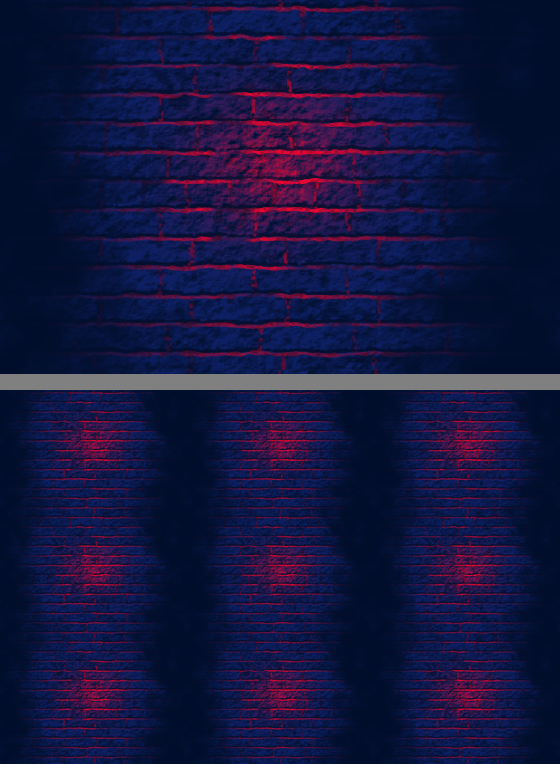
Top, the tile; bottom, the same tile 3 across and 3 down.
A Shadertoy shader for this texture:

```glsl
float hash(vec2 p) {
    vec3 q = fract(p.xyx * 0.1031);
    q += dot(q, q.yzx + 33.33);
    return fract((q.x + q.y) * q.z);
}

// Value noise that wraps after a whole number of cells
float noise(vec2 uv, vec2 cells) {
    vec2 p = uv * cells, i = floor(p), f = fract(p);
    f = f * f * (3.0 - 2.0 * f);
    vec2 a = mod(i, cells), b = mod(i + 1.0, cells);
    return mix(mix(hash(a), hash(vec2(b.x, a.y)), f.x),
               mix(hash(vec2(a.x, b.y)), hash(b), f.x), f.y);
}

float fbm(vec2 uv, vec2 cells) {
    float sum = 0.0, gain = 0.53;
    for (int i = 0; i < 4; i++) {
        sum += gain * noise(uv, cells);
        cells *= 2.0;
        gain *= 0.5;
    }
    return sum;
}

void mainImage(out vec4 fragColor, in vec2 fragCoord) {
    vec2 uv = fragCoord / iResolution.xy;

    // Surface noise, from broad patches to fine grit
    float patches = fbm(uv, vec2(15, 10));
    float grit = fbm(uv, vec2(72, 60));
    float speckle = noise(uv, vec2(210, 140));
    float relief = grit - fbm(uv + vec2(-0.002, 0.004), vec2(72, 60));

    // Thirteen uneven courses, one of them laid with short bricks
    vec2 warp = vec2(fbm(uv, vec2(42, 28)), fbm(uv + 0.37, vec2(30, 26))) - 0.5;
    float y = uv.y * 13.0 + 0.27 + 0.16 * warp.y;
    float row = mod(floor(y), 13.0);
    bool shortRow = row == 6.0;
    float count = shortRow ? 13.0 : 6.0;
    float shift = shortRow ? 0.35 : mod(row, 2.0) > 0.5 ? 0.75 : 0.08;
    shift += 0.12 * (hash(vec2(row, 71)) - 0.5) + (row == 12.0 ? 0.2 : 0.0);
    float x = uv.x * count - shift + 0.25 * warp.x * count / 19.5;
    float tone = hash(vec2(mod(floor(x), count), row + 20.0));

    // Joints, measured in course heights
    float rise = fract(y + 0.5) - 0.5;
    float side = (0.5 - abs(fract(x) - 0.5)) * 19.5 / count;
    float rough = 0.11 * (grit - 0.5) + 0.05 * (speckle - 0.5);
    float ledge = smoothstep(0.095, 0.035, abs(rise + 0.035) + rough);
    float under = smoothstep(0.10, 0.03, abs(rise - 0.085) + rough + 0.07 * (0.5 - patches));
    float post = smoothstep(0.13, 0.05, side + 1.4 * rough);

    // Light pool that fades out and wraps at every edge
    vec2 pool = 0.5 + 0.5 * cos(6.2831853 * (uv - vec2(0.49, 0.56)));
    float lamp = pow(pool.x, 1.5) * mix(0.5, 1.0, pool.y);
    float core = pow(pool.x, 5.0) * pow(pool.y, 3.0);

    // Blue brick shading
    float shade = smoothstep(0.02, 0.48, pool.x * mix(0.45, 1.0, pool.y) + 0.4 * (patches - 0.5));
    shade *= 0.72 + 0.3 * tone + 0.9 * (grit - 0.5) + 2.0 * relief;
    shade *= (1.0 - 0.85 * under) * (1.0 - 0.45 * post);
    shade *= 1.0 - 0.5 * smoothstep(0.62, 0.72, fbm(uv + 0.61, vec2(48, 40)));

    // Red light on mortar ledges, upright joints and the central bricks
    float worn = smoothstep(0.3, 0.6, patches);
    float heat = ledge * lamp * (0.25 + 0.85 * worn) * (0.55 + 0.7 * speckle);
    heat = max(heat, post * lamp * (0.15 + 0.6 * worn) * smoothstep(0.2, 0.8, speckle));
    float glow = core * (0.26 + 0.2 * tone + 0.7 * (grit - 0.5) + 1.5 * relief);
    heat = max(heat, glow * (1.0 - 0.75 * under));

    vec3 navy = vec3(0.005, 0.055, 0.17);
    vec3 blue = vec3(0.045, 0.115, 0.36);
    vec3 crimson = vec3(0.92, 0.02, 0.19);
    vec3 color = mix(navy, blue, clamp(shade, 0.0, 1.15));
    color = mix(color, crimson, clamp(heat, 0.0, 1.0));
    fragColor = vec4(color, 1.0);
}
```
